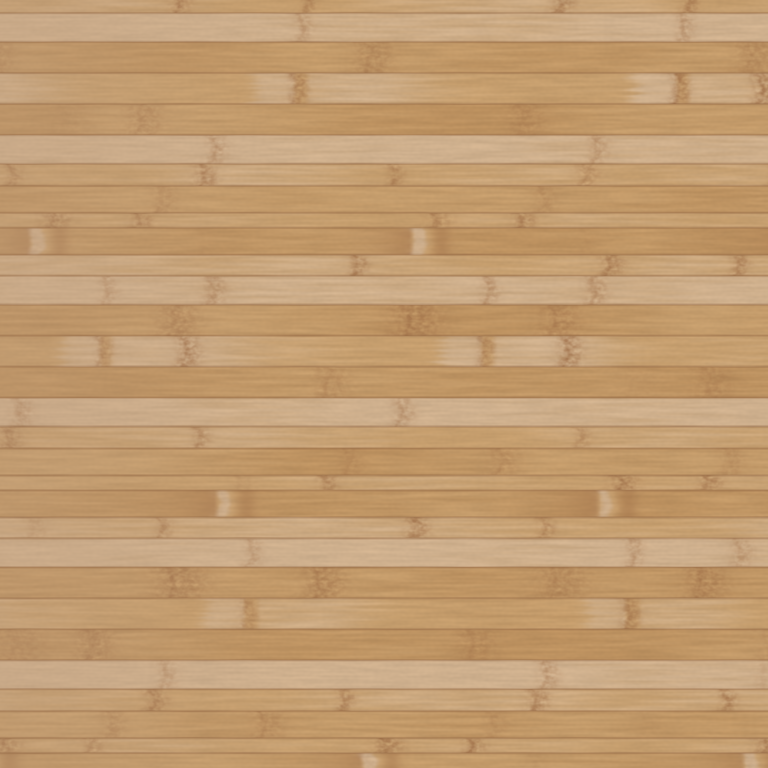
Reproduce this texture procedurally as a WebGL 1 fragment shader.

```glsl
precision highp float;
// Laminated bamboo: bands of ten unequal strips with soft grain, seams and brown nodes.
uniform vec2 u_resolution;

#define BAND_HEIGHT 0.342
#define BAND_OFFSET 0.017
#define NODE_PERIOD 0.497
#define SEAM_WIDTH 0.0026
#define SEAM_DEPTH 0.55
#define GRAIN 0.055
#define TAN vec3(0.735, 0.565, 0.37)
#define HONEY vec3(0.775, 0.62, 0.43)
#define PALE vec3(0.81, 0.69, 0.555)
#define NODE_BROWN vec3(0.61, 0.42, 0.27)
#define SEAM_BROWN vec3(0.58, 0.41, 0.27)
#define DULL_EDGE vec3(0.73, 0.60, 0.48)

float hash(vec2 p) {
  vec3 q = fract(vec3(p.xyx) * 0.1031);
  q += dot(q, q.yzx + 33.33);
  return fract((q.x + q.y) * q.z);
}

vec2 gradient(vec2 cell) {
  float a = 6.2832 * hash(cell);
  return vec2(cos(a), sin(a));
}

// Gradient noise, roughly -1 to 1
float noise(vec2 p) {
  vec2 i = floor(p), f = p - i;
  vec2 w = f * f * f * (f * (f * 6.0 - 15.0) + 10.0);
  vec2 e = vec2(1.0, 0.0);
  float low = mix(dot(gradient(i), f), dot(gradient(i + e), f - e), w.x);
  float high = mix(dot(gradient(i + e.yx), f - e.yx), dot(gradient(i + 1.0), f - 1.0), w.x);
  return 1.4 * mix(low, high, w.y);
}

// Selects one of ten strip properties
float pick(vec4 a, vec4 b, vec2 c, float i) {
  vec4 k = vec4(0.0, 1.0, 2.0, 3.0);
  return dot(a, vec4(equal(k, vec4(i))))
       + dot(b, vec4(equal(k + 4.0, vec4(i))))
       + dot(c, vec2(equal(k.xy + 8.0, vec2(i))));
}

float stripHeight(float i) {
  return pick(vec4(29, 31, 31, 31), vec4(29, 22, 27, 15), vec2(27, 21), i) / 263.0;
}

float bell(float x, float width) {
  return exp(-x * x / (width * width));
}

// Speckled node with a thin curved growth line
float nodeMark(float x, float width, float speckle) {
  return bell(x, width) * clamp(0.55 + 0.7 * speckle, 0.0, 1.0)
       + 0.3 * bell(x + 0.3 * width, 0.003);
}

void main() {
  vec2 uv = gl_FragCoord.xy / u_resolution;

  // Locate the band, then the strip inside it
  float down = (1.0 - uv.y - BAND_OFFSET) / BAND_HEIGHT;
  float band = floor(down);
  float y = down - band;
  float strip = 0.0, top = 0.0, height = stripHeight(0.0);
  for (int i = 0; i < 9; i++) {
    if (y < top + height) break;
    top += height;
    strip += 1.0;
    height = stripHeight(strip);
  }
  float across = clamp((y - top) / height, 0.0, 1.0);
  float id = strip + 10.0 * band + 20.0;

  // Strip character: tone, node places and node size
  float tone = pick(vec4(0.92, 0.27, 0.42, 0.2), vec4(0.95, 0.6, 0.27, 0.55), vec2(0.2, 0.65), strip);
  float first = pick(vec4(0.397, 0.488, 0.391, 0.19), vec4(0.284, 0.02, 0.215, 0.187), vec2(0.05, 0.469), strip);
  float second = pick(vec4(0.138, 0.31, 0.11, 0.4), vec4(0.283, 0.25, 0.2, 0.385), vec2(0.22, 0.33), strip);
  float width = pick(vec4(0.011, 0.026, 0.012, 0.025), vec4(0.013, 0.011, 0.016, 0.014), vec2(0.012, 0.011), strip);
  float strength = pick(vec4(0.42, 0.55, 0.6, 0.5), vec4(0.45, 0.55, 0.35, 0.62), vec2(0.1, 0.58), strip);

  // Bands slide sideways in a cycle of three
  float turn = mod(band, 3.0);
  float slide = turn < 0.5 ? 0.0 : (turn < 1.5 ? 0.243 : -0.065);
  float along = (uv.x - slide - first) / NODE_PERIOD;
  float cell = floor(along + 0.5);
  float x = (along - cell) * NODE_PERIOD;
  float along2 = along - second / NODE_PERIOD;
  float cell2 = floor(along2 + 0.5);
  float x2 = (along2 - cell2) * NODE_PERIOD;

  // Nodes: the second kind is often faint or absent
  float speckle = noise(uv * vec2(110.0, 170.0)) + 0.5 * noise(uv * vec2(230.0, 300.0) + 7.0);
  float bend = 0.025 * (across - 0.5) * (across - 0.5) + 0.003 * noise(uv * vec2(30.0, 90.0));
  float mark = strength * mix(0.65, 1.0, hash(vec2(id, cell + 9.0))) * nodeMark(x + bend, width, speckle);
  float presence = smoothstep(0.25, 0.65, hash(vec2(id + 51.0, cell2 + 9.0)));
  mark += strength * presence * nodeMark(x2 + bend, width * 1.3, speckle);

  // Pale patch before the node and a slow fade after it
  float streak = noise(vec2(uv.x * 9.0, uv.y * 190.0));
  if (strip == 2.0) {
    float before = smoothstep(-0.08, -0.045, x + 0.01 * streak) * (1.0 - smoothstep(-0.012, 0.0, x));
    float after = smoothstep(0.0, 0.015, x) * (1.0 - smoothstep(0.08, 0.24, x));
    tone += 0.42 * before + 0.35 * after;
  }
  // Light knot trailing a dark stain
  if (strip == 8.0) {
    float stain = exp(min(x, 0.0) / 0.04) * (1.0 - smoothstep(-0.016, -0.006, x));
    mark += stain * (0.6 + 0.25 * streak) + 0.35 * bell(x - 0.028, 0.012);
    tone += 0.8 * bell(x + bend, 0.012);
  }

  // Drifting tone and fine lengthwise grain
  tone += 0.22 * noise(vec2(uv.x * 3.3 + id * 5.7, id * 1.37)) + 0.08 * (hash(vec2(id, 3.0)) - 0.5);
  tone += 0.13 * streak;
  float fibre = noise(uv * vec2(28.0, 250.0)) + 0.5 * noise(uv * vec2(150.0, 240.0) + 31.0);
  tone = clamp(tone, 0.0, 1.0);
  vec3 color = mix(TAN, HONEY, smoothstep(0.0, 0.5, tone));
  color = mix(color, PALE, smoothstep(0.45, 1.0, tone));
  color *= 1.0 + GRAIN * 0.5 * (fibre + streak);
  color = mix(color, NODE_BROWN, clamp(mark, 0.0, 0.8));

  // Dulled left side, then the seams
  color = mix(color, DULL_EDGE, 0.28 * (1.0 - smoothstep(0.0, 0.45, uv.x)));
  float edge = min(across, 1.0 - across) * height * BAND_HEIGHT;
  float soft = max(SEAM_WIDTH, 1.2 / u_resolution.y);
  float seam = 1.0 - smoothstep(0.0, soft, edge);
  float wear = 0.85 + 0.3 * noise(vec2(uv.x * 14.0, id));
  color = mix(color, SEAM_BROWN, SEAM_DEPTH * wear * seam);

  gl_FragColor = vec4(color, 1.0);
}
```
